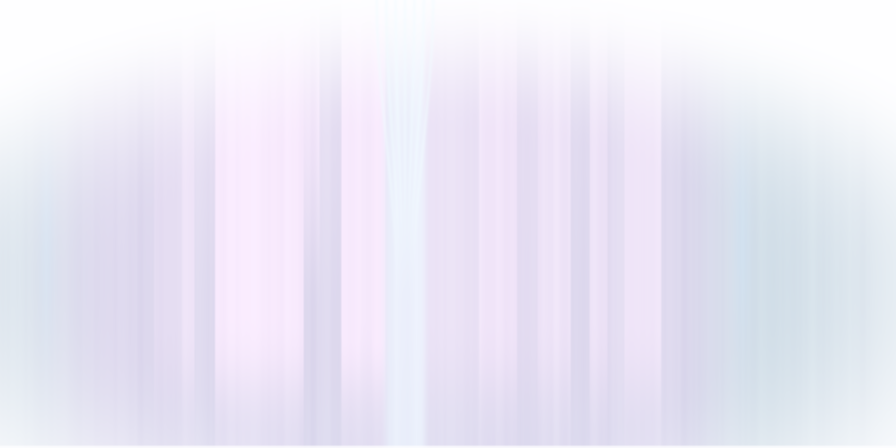
Write a Shadertoy shader that draws this background.

```glsl
// Pale vertical curtains of pink, lavender and ice-blue light fading into white.
#define EDGE_SOFTNESS 0.0015
#define STREAK_STRENGTH 0.022
#define FADE_START 0.48
#define FADE_END 1.0
#define FAN_CENTER 0.452
#define FAN_STRENGTH 0.45

const vec3 WHITE    = vec3(0.995, 0.995, 1.0);
const vec3 LAVENDER = vec3(0.862, 0.845, 0.928);
const vec3 PINK     = vec3(0.972, 0.918, 0.992);
const vec3 MIST     = vec3(0.815, 0.865, 0.905);
const vec3 ICE      = vec3(0.925, 0.950, 0.990);
const vec3 SKY      = vec3(0.800, 0.890, 0.965);

// Each curtain: left edge, right edge, amount of pink
const int CURTAINS = 13;
const vec3 CURTAIN[CURTAINS] = vec3[](
    vec3(0.172, 0.217, 0.30), vec3(0.203, 0.217, 0.25),
    vec3(0.240, 0.339, 0.92), vec3(0.381, 0.430, 1.00),
    vec3(0.402, 0.415, -0.15), vec3(0.430, 0.475, 0.60),
    vec3(0.475, 0.535, 0.38), vec3(0.535, 0.577, 0.70),
    vec3(0.577, 0.600, 0.25), vec3(0.600, 0.637, 0.55),
    vec3(0.658, 0.678, 0.55), vec3(0.678, 0.697, 0.18),
    vec3(0.697, 0.738, 0.58));

float hash(float n) {
    return fract(sin(n * 127.1) * 43758.5453);
}

float noise(float x) {
    float cell = floor(x);
    return mix(hash(cell), hash(cell + 1.0), smoothstep(0.0, 1.0, fract(x)));
}

float band(float x, float left, float right, float soft) {
    return smoothstep(left - soft, left + soft, x)
         - smoothstep(right - soft, right + soft, x);
}

float bell(float x, float center, float width) {
    float d = (x - center) / width;
    return exp(-d * d);
}

void mainImage(out vec4 fragColor, in vec2 fragCoord) {
    vec2 uv = fragCoord / iResolution.xy;
    float soft = max(EDGE_SOFTNESS, 0.75 / iResolution.x);

    // Pink curtains, strongest a third of the way up
    float pink = 0.08;
    for (int i = 0; i < CURTAINS; i++) {
        pink += CURTAIN[i].z * band(uv.x, CURTAIN[i].x, CURTAIN[i].y, soft);
    }
    float upper = smoothstep(0.30, 0.75, uv.y);
    pink += 0.75 * upper * band(uv.x, 0.339, 0.357, soft);
    float haze = 0.65 * bell(uv.x, 0.29, 0.12) + 0.45 * bell(uv.x, 0.56, 0.14);
    pink = mix(pink, max(pink, haze), 0.55 * upper);
    pink *= mix(0.38, 1.0, smoothstep(0.0, 0.30, uv.y));
    vec3 color = mix(LAVENDER, PINK, clamp(pink, 0.0, 1.0));

    // Cool tint along the floor and misty sides
    color = mix(color, vec3(0.865, 0.870, 0.940), 0.4 * smoothstep(0.22, 0.0, uv.y));
    float mist = smoothstep(0.13, 0.0, uv.x) + smoothstep(0.74, 0.86, uv.x);
    color = mix(color, MIST, mist);
    float sky = bell(uv.x, 0.052, 0.008) + bell(uv.x, 0.828, 0.009);
    color = mix(color, SKY, 0.4 * sky * bell(uv.y, 0.47, 0.24));

    // Pale column near the middle
    color = mix(color, ICE, 0.85 * band(uv.x, 0.430, 0.475, 0.006));

    // Fine vertical streaks
    float streaks = noise(uv.x * 55.0) + 0.7 * noise(uv.x * 140.0 + 31.0)
                  + 0.4 * noise(uv.x * 310.0 + 77.0) - 1.05;
    color += STREAK_STRENGTH * streaks * vec3(0.9, 1.0, 0.6);

    // Elliptical fade to white, gentler below
    vec2 offset = uv - vec2(0.49, 0.38);
    offset /= vec2(0.70, offset.y > 0.0 ? 0.66 : 0.82);
    color = mix(color, WHITE, smoothstep(FADE_START, FADE_END, length(offset)));

    // Fan of thin rays that narrows downwards
    float spread = mix(0.003, 0.0105, smoothstep(0.35, 1.0, uv.y));
    float rays = 0.0;
    for (int i = -3; i <= 3; i++) {
        rays += bell(uv.x, FAN_CENTER + float(i) * spread, 0.0022);
    }
    rays *= smoothstep(0.30, 0.60, uv.y);
    color = mix(color, vec3(0.945, 0.985, 1.0), FAN_STRENGTH * min(rays, 1.0));

    // Thin white rim at the bottom
    color = mix(color, WHITE, 0.8 * smoothstep(0.008, 0.002, uv.y));
    fragColor = vec4(clamp(color, 0.0, 1.0), 1.0);
}
```
